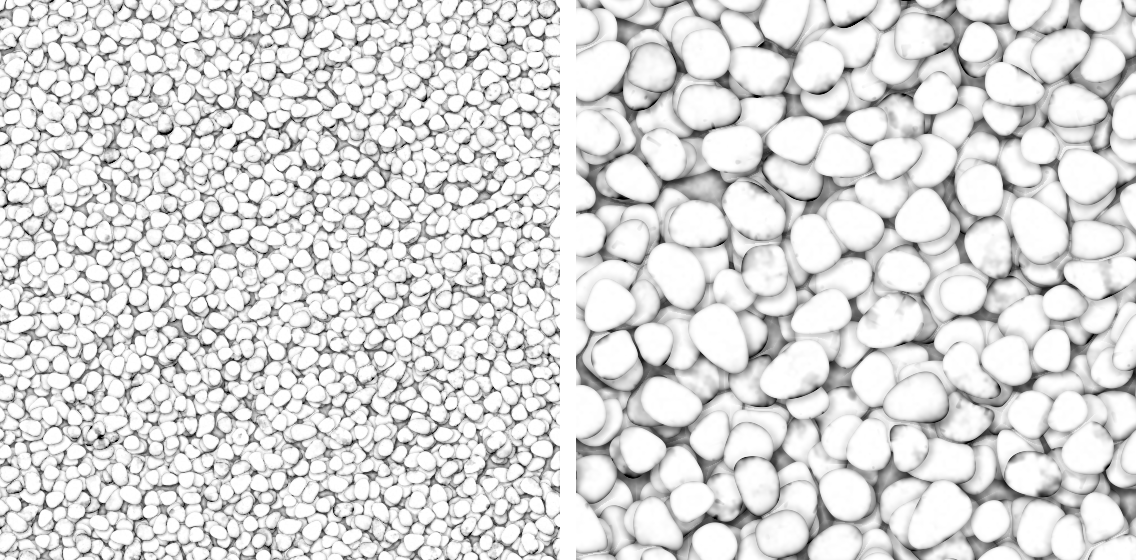
Left, the full canvas; right, a detail of the centre.
Write a WebGL 2 fragment shader that draws this texture.

```glsl
#version 300 es
precision highp float;

uniform vec2 u_resolution;
out vec4 fragColor;

vec4 hash4(vec2 p) {
  vec4 q = fract(p.xyxy * vec4(0.1031, 0.1030, 0.0973, 0.1099));
  q += dot(q, q.wzxy + 33.33);
  return fract((q.xxyz + q.yzzw) * q.zywx);
}

float noise(vec2 p) {
  vec2 cell = floor(p), f = fract(p);
  f = f * f * (3.0 - 2.0 * f);
  float low = mix(hash4(cell).x, hash4(cell + vec2(1, 0)).x, f.x);
  float high = mix(hash4(cell + vec2(0, 1)).x, hash4(cell + vec2(1, 1)).x, f.x);
  return mix(low, high, f.y);
}

float fbm(vec2 p) {
  return 0.55 * noise(p) + 0.3 * noise(p * 2.1 + 7.3) + 0.15 * noise(p * 4.3 + 3.1);
}

mat2 rotate(float a) {
  return mat2(cos(a), sin(a), -sin(a), cos(a));
}

float smoothMax(float a, float b, float k) {
  float h = max(k - abs(a - b), 0.0) / k;
  return max(a, b) + h * h * k * 0.25;
}

// Distance to an egg-shaped, slightly lumpy pebble, measured along the ray from its centre
float pebble(vec2 p, vec4 shape) {
  vec2 q = rotate(shape.z * 6.2832) * p;
  float width = 0.33 + 0.13 * shape.x;
  vec2 axes = vec2(width * (1.08 + 0.6 * shape.y * shape.y), width);
  vec2 e = q / axes;
  e.y *= 1.0 + 0.16 * e.x;
  float r = pow(dot(pow(abs(e), vec2(2.3)), vec2(1.0)), 1.0 / 2.3) + 0.001;
  r *= 1.0 + 0.05 * cos(3.0 * atan(e.y, e.x) + shape.w * 6.2832);
  return length(q) * (1.0 - 1.0 / r);
}

// Lays one sheet of pebbles over the tone below
float addLayer(float below, vec2 uv, float layer, float density) {
  const float count = 30.0;
  mat2 turn = rotate(0.4 + layer * 0.83);
  vec2 p = turn * uv * count + layer * 37.7 + 80.0;
  vec2 cell = floor(p);
  float nearest = 2.0, second = 2.0;
  vec2 offset = vec2(0.0);
  vec4 traits = vec4(0.0);
  for (int y = -1; y <= 1; y++) {
    for (int x = -1; x <= 1; x++) {
      vec2 id = cell + vec2(x, y);
      vec4 place = hash4(id + layer * 91.0);
      if (place.z > density) continue;
      vec2 rel = p - id - 0.5 - (place.xy - 0.5) * 0.52;
      float d = pebble(rel, hash4(id + layer * 53.0 + 211.0));
      if (d < nearest) {
        second = nearest;
        nearest = d;
        offset = rel;
        traits = hash4(id + layer * 17.0 + 407.0);
      } else {
        second = min(second, d);
      }
    }
  }
  float body = smoothMax(nearest, (nearest - second) * 0.5 + 0.02, 0.1);
  float facing = dot(offset * turn, vec2(-0.5, 0.85)) / 0.45;

  // Contact shadow, deeper away from the light
  float shadow = smoothstep(0.22, 0.0, body) * clamp(0.4 - 0.1 * facing, 0.25, 0.52);
  below *= 1.0 - shadow;

  // Bright dome with a dark rim and a shaded lower side
  float tone = 1.18 - 0.6 * exp(14.0 * min(body, 0.0));
  tone -= 0.3 * smoothstep(0.2, 1.2, -facing);
  tone -= 0.22 * smoothstep(0.6, 1.0, traits.x);

  // Soft mineral stains and small pits
  float stain = smoothstep(0.38, 0.85, fbm(p * 2.8 + traits.yz * 40.0));
  tone -= stain * (0.14 + 0.5 * traits.w * traits.w);
  tone -= 0.2 * smoothstep(0.78, 0.95, noise(p * 8.0)) * traits.y;
  tone = min(tone, 1.0);

  float edge = 0.6 * count / u_resolution.y;
  return mix(below, tone, smoothstep(edge, -edge, body));
}

void main() {
  vec2 uv = gl_FragCoord.xy / u_resolution.y;

  // Dark bed between the pebbles
  float tone = 0.38 + 0.3 * fbm(uv * 130.0);

  // Packed sheets below, sparser ones on top
  for (int i = 0; i < 4; i++) {
    float density = i < 2 ? 1.0 : 1.1 - 0.2 * float(i);
    tone = addLayer(tone, uv, float(i), density);
  }

  // Overexposure washes out the lit faces
  tone = 1.0 - pow(1.0 - clamp(tone, 0.0, 1.0), 2.15);

  // Fine grain, faint on the whites
  tone += (noise(uv * 380.0) - 0.5) * mix(0.16, 0.02, tone);
  fragColor = vec4(vec3(clamp(tone, 0.0, 1.0)), 1.0);
}
```
